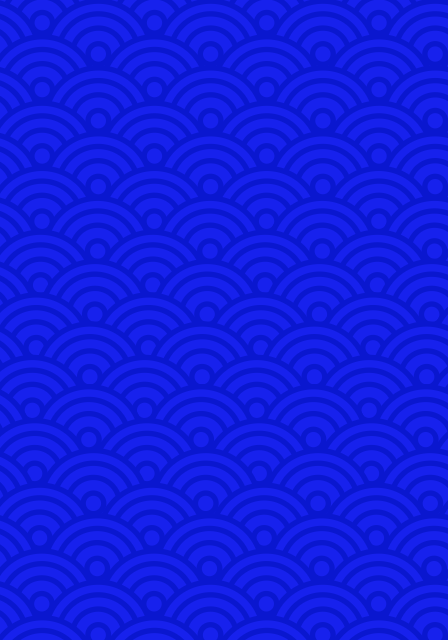
Write a Shadertoy shader that draws this pattern.

```glsl
// Overlapping wave scales in two blues: staggered rows of concentric arcs.
// Rows are painted from back to front, each lower row covering the one above,
// while a slow drift moves them slightly off the regular grid.

const float TAU = 6.2831853;
const float REPEATS = 3.99;         // scales across the canvas
const float ROW_STEP = 0.288;       // mean row spacing, in scale widths
const float RADIUS = 0.495;         // outer radius, in scale widths
const float LINE_WIDTH = 0.0477;
const int RINGS = 4;
const vec3 LIGHT_BLUE = vec3(0.09, 0.13, 0.93);
const vec3 DARK_BLUE = vec3(0.04, 0.09, 0.81);

// Coverage of a disc edge, one pixel soft
float disc(float dist, float radius, float pixel) {
    return clamp((radius - dist) / pixel + 0.5, 0.0, 1.0);
}

// Horizontal centre of a row: half-step stagger plus a sideways bulge
float rowShift(float row) {
    float bulge = (row - 11.3) / 3.2;
    return 0.376 + 0.5 * mod(row + 1.0, 2.0) - 0.089 * exp(-bulge * bulge);
}

// Distance of a row's crest below the top edge: uneven pairs and a slow swell
float rowCrest(float row) {
    float pairing = 0.0097 * (2.0 * mod(row, 2.0) - 1.0);
    float swell = 0.03 * sin(TAU * row / 19.0);
    return row * ROW_STEP + pairing + swell - 0.004;
}

// Amount of dark line at a distance from the scale centre
float ringLines(float dist, float pixel) {
    float ink = 0.0;
    for (int i = 0; i < RINGS; i++) {
        float n = float(i);
        float outer = RADIUS - 0.107 * n - 0.0065 * n * n;
        float band = disc(dist, outer, pixel) - disc(dist, outer - LINE_WIDTH, pixel);
        ink = max(ink, band);
    }
    return ink;
}

void mainImage(out vec4 fragColor, in vec2 fragCoord) {
    // One unit is one scale width; y runs down from the top edge
    float pixel = REPEATS / iResolution.x;
    vec2 p = vec2(fragCoord.x, iResolution.y - fragCoord.y) * pixel;

    // Only the rows near this point can reach it
    float nearest = floor(p.y / ROW_STEP);
    float ink = 1.0;
    for (int i = -3; i <= 1; i++) {
        float row = nearest + float(i);
        float x = fract(p.x - rowShift(row) + 0.5) - 0.5;
        float y = p.y - rowCrest(row) - RADIUS;
        float dist = length(vec2(x, y));
        // Blend the line colour over the rows behind
        float cover = disc(dist, RADIUS, pixel);
        float inside = min(dist, RADIUS - pixel);
        ink = mix(ink, ringLines(inside, pixel), cover);
    }
    fragColor = vec4(mix(LIGHT_BLUE, DARK_BLUE, ink), 1.0);
}
```
